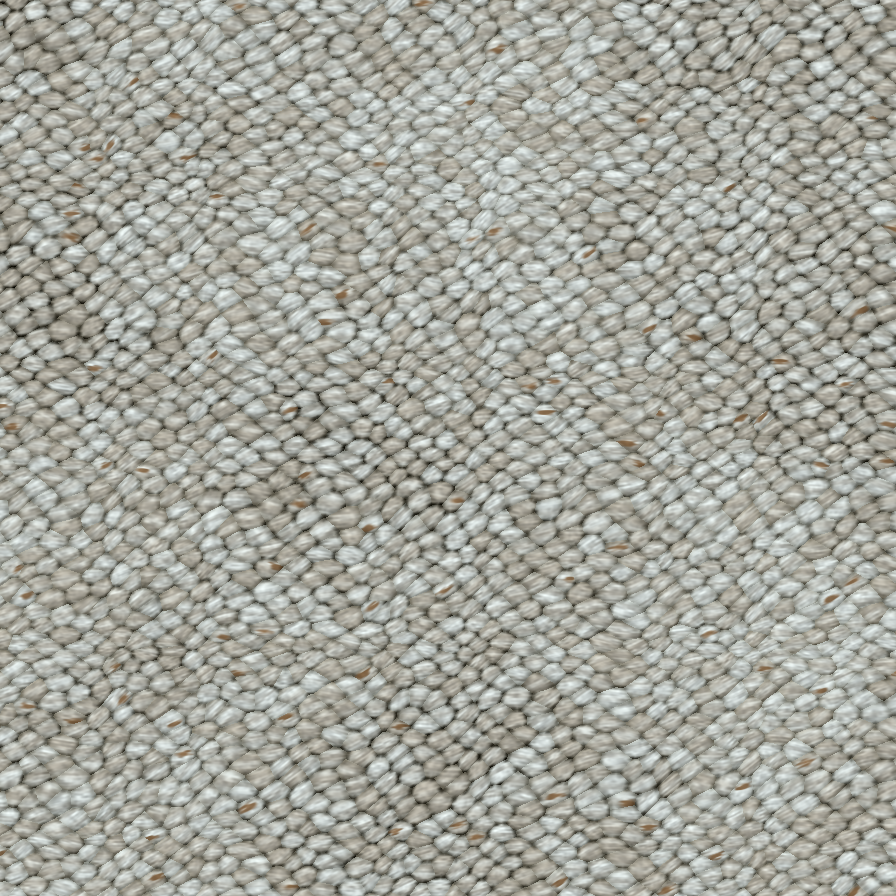
Write a WebGL 2 fragment shader that draws this texture.

```glsl
#version 300 es
precision highp float;

#define LOOPS vec2(42.0, 53.0)  // loops per canvas: along and across a row
#define ROW_ANGLE 0.62          // slope of the rows, radians
#define ROW_SHEAR 0.18          // lean of one row against the next
#define JITTER 0.52             // irregularity of the loop centres
#define CREVICE 0.21            // darkening between neighbours
#define PIT 0.36                // darkening where three loops meet
#define RELIEF 0.17             // side light on each loop
#define FIBRE 0.24              // contrast of the fine fibres
#define FLECK_SHARE 0.045       // share of loops with a brown fleck
#define BEIGE vec3(0.680, 0.664, 0.618)
#define PALE vec3(0.778, 0.808, 0.802)
#define BROWN vec3(0.40, 0.27, 0.14)

uniform vec2 u_resolution;
out vec4 fragColor;

vec2 hash22(vec2 p) {
  vec3 q = fract(p.xyx * vec3(0.1031, 0.1030, 0.0973));
  q += dot(q, q.yzx + 33.33);
  return fract((q.xx + q.yz) * q.zy);
}

float valueNoise(vec2 p) {
  vec2 i = floor(p), f = fract(p);
  f = f * f * (3.0 - 2.0 * f);
  float low = mix(hash22(i).x, hash22(i + vec2(1, 0)).x, f.x);
  float high = mix(hash22(i + vec2(0, 1)).x, hash22(i + vec2(1, 1)).x, f.x);
  return mix(low, high, f.y);
}

mat2 rotation(float a) {
  float c = cos(a), s = sin(a);
  return mat2(c, s, -s, c);
}

// Broad soft variation, about -1 to 1
float patches(vec2 p) {
  vec2 q = p + 0.12 * sin(p.yx * vec2(9.0, 7.0) + 1.3);
  return 0.5 * sin(q.x * 7.0 + q.y * 4.0 + 0.8)
       + 0.3 * sin(q.x * 5.0 - q.y * 13.0 + 2.1)
       + 0.2 * sin(q.x * 19.0 + q.y * 11.0);
}

// Three nearest distances; returns the nearest loop and the offset from it
vec3 nearestLoops(vec2 p, out vec2 loopId, out vec2 offset) {
  vec2 cell = floor(p);
  vec3 near = vec3(9.0);
  for (int y = -1; y <= 1; y++) {
    for (int x = -1; x <= 1; x++) {
      vec2 id = cell + vec2(x, y);
      vec2 toPoint = p - id - 0.5 - JITTER * (hash22(id) - 0.5);
      float d = length(toPoint);
      if (d < near.x) {
        near = vec3(d, near.xy);
        loopId = id;
        offset = toPoint;
      } else if (d < near.y) {
        near = vec3(near.x, d, near.y);
      } else {
        near.z = min(near.z, d);
      }
    }
  }
  return near;
}

void main() {
  vec2 uv = gl_FragCoord.xy / u_resolution.y;
  float patchTone = patches(uv);

  // Rows of loops, slightly bent
  vec2 weave = rotation(-ROW_ANGLE) * uv * LOOPS.yy;
  weave.x *= LOOPS.x / LOOPS.y;
  weave.x += ROW_SHEAR * weave.y;
  weave += 0.25 * sin(uv.yx * vec2(23.0, 19.0)) + 0.12 * sin(uv.yx * 61.0 + 2.0);

  vec2 id, offset;
  vec3 near = nearestLoops(weave, id, offset);
  vec2 rnd = hash22(id + 71.0);
  vec2 rnd2 = hash22(id + 193.0);

  // Twisted yarn: fibres and a two-tone ply
  vec2 strand = rotation(0.5 + 1.2 * (rnd.y - 0.5)) * offset;
  float fibre = valueNoise(strand * vec2(3.0, 8.5) + rnd * 47.0) - 0.5;
  float fuzz = valueNoise(weave * vec2(7.0, 5.5)) - 0.5;
  float ply = sin(strand.y * 8.0 + rnd2.x * 6.28);
  float paleness = clamp(rnd.x + 0.22 * ply + 0.3 * fibre + 0.12 * patchTone, 0.0, 1.0);
  vec3 colour = mix(BEIGE, PALE, paleness);

  // Shading: seams, corner pits, light from above
  float seam = 1.0 - smoothstep(0.0, 0.6, near.y - near.x);
  float pit = 1.0 - smoothstep(0.03, 0.42, near.z - near.x);
  float depth = 0.85 - 0.3 * patchTone;
  vec2 lightDir = rotation(-ROW_ANGLE) * vec2(-0.35, 0.94);
  float shade = 1.02 - depth * (CREVICE * seam + PIT * pit * (0.5 + rnd2.y));
  shade += RELIEF * dot(offset, lightDir) + FIBRE * fibre + 0.12 * fuzz + 0.03 * ply;
  colour *= shade;
  colour -= vec3(0.0, 0.003, 0.018) * (seam + pit);

  // Rare brown flecks near loop edges
  vec2 fleckPos = strand - 0.5 * (rnd2 - 0.5);
  float fleck = 1.0 - smoothstep(0.1, 0.42, length(fleckPos * vec2(0.8, 1.7)) + 0.3 * fibre);
  fleck *= step(1.0 - FLECK_SHARE, hash22(id + 311.0).x);
  colour = mix(colour, BROWN * (0.65 + 0.5 * shade), 0.75 * fleck);

  fragColor = vec4(clamp(colour, 0.0, 1.0), 1.0);
}
```
